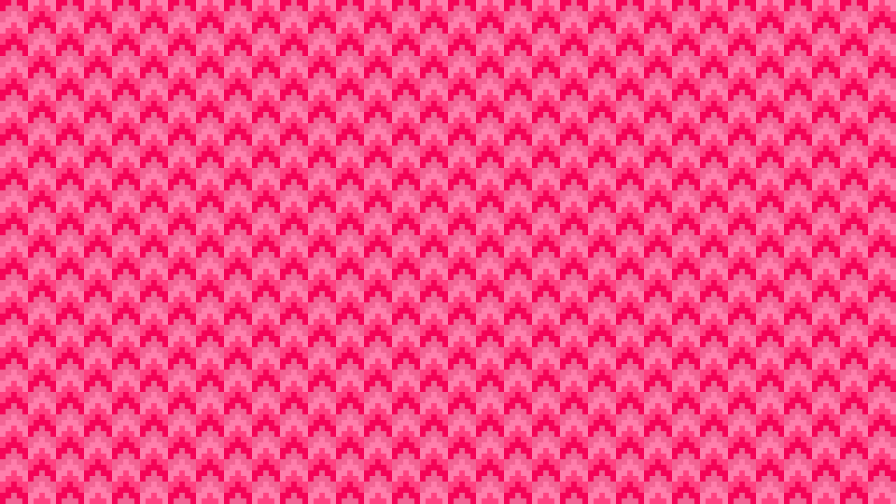
This pattern is drawn by a WebGL 1 fragment shader. Its source:

```glsl
precision highp float;

uniform vec2 u_resolution;

const float ROWS = 90.0;          // square cells over the canvas height
const float COLUMN_CELLS = 5.0;   // cells across one chevron
const float BAND_CELLS = 2.0;     // cells down one colour band
const float PEAK_ROW = 6.0;       // first dark peak, from the top
const float ODD_STAGGER = 0.5;    // cycle shift of every second column

const vec3 CRIMSON = vec3(0.96, 0.01, 0.34);
const vec3 MAUVE = vec3(0.95, 0.39, 0.58);
const vec3 BLUSH = vec3(1.00, 0.49, 0.67);
const vec3 ROSE = vec3(1.00, 0.25, 0.50);

// Four equal bands along one cycle, from the peak downwards
vec3 bandColor(float phase) {
  float band = floor(4.0 * fract(phase));
  vec3 upper = mix(CRIMSON, MAUVE, step(0.5, band));
  vec3 lower = mix(BLUSH, ROSE, step(2.5, band));
  return mix(upper, lower, step(1.5, band));
}

// Stepped distance from the centre cell of a column
float chevronDrop(float cellX, float width) {
  return abs(mod(cellX, width) - floor(0.5 * width));
}

// Colour of one whole cell, sampled at its middle
vec3 cellColor(vec2 cell) {
  float rowFromTop = ROWS - 0.5 - cell.y;
  float odd = mod(floor((cell.x + 0.5) / COLUMN_CELLS), 2.0);
  float drop = chevronDrop(cell.x, COLUMN_CELLS);
  float phase = (rowFromTop - PEAK_ROW - drop) / (4.0 * BAND_CELLS);
  return bandColor(phase + odd * ODD_STAGGER);
}

// Blend the four nearest cells across an edge one pixel wide
vec3 smoothCells(vec2 position, float pixelSize) {
  vec2 cell = floor(position - 0.5);
  vec2 blend = fract(position - 0.5) - 0.5;
  blend = clamp(blend / pixelSize + 0.5, 0.0, 1.0);
  vec3 bottom = mix(cellColor(cell), cellColor(cell + vec2(1.0, 0.0)), blend.x);
  vec3 top = mix(cellColor(cell + vec2(0.0, 1.0)), cellColor(cell + 1.0), blend.x);
  return mix(bottom, top, blend.y);
}

void main() {
  float pixelSize = ROWS / u_resolution.y;
  vec2 position = gl_FragCoord.xy * pixelSize;
  gl_FragColor = vec4(smoothCells(position, pixelSize), 1.0);
}
```
